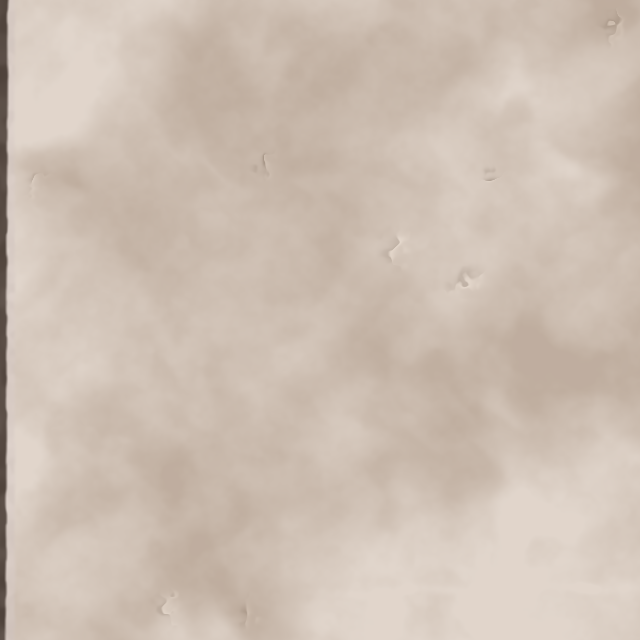
This texture is drawn by a WebGL 1 fragment shader. Its source:

```glsl
precision highp float;
uniform vec2 u_resolution;

const vec3 STONE = vec3(0.818, 0.762, 0.714);
const vec3 TONE_STEP = vec3(0.033, 0.039, 0.044);
const vec3 RIM = vec3(0.840, 0.790, 0.770);
const vec3 GAP = vec3(0.340, 0.290, 0.260);
const vec3 PIT_SHADE = vec3(0.160, 0.165, 0.170);
const vec3 PIT_LIGHT = vec3(0.085, 0.090, 0.090);
const float CLOUD_GAIN = 3.9;
const float CLOUD_CELLS = 4.6;
const float WARP = 0.022;
const float PIT_CELLS = 6.0;
const float PIT_SHARE = 0.36;
const float PIT_SIZE = 0.023;
const float GAP_WIDTH = 0.0105;
const float RIM_END = 0.027;

vec2 hash2(vec2 p) {
  vec2 q = vec2(dot(p, vec2(127.1, 311.7)), dot(p, vec2(269.5, 183.3)));
  return fract(sin(q) * 43758.55);
}

// Smooth cellular noise: cell tones blended by distance, centred on zero
float cellTone(vec2 p) {
  vec2 cell = floor(p);
  float total = 0.0;
  float weights = 0.0001;
  for (int j = -1; j <= 1; j++) {
    for (int i = -1; i <= 1; i++) {
      vec2 id = cell + vec2(float(i), float(j));
      vec2 d = id + 0.15 + 0.7 * hash2(id) - p;
      float w = exp(-5.0 * dot(d, d));
      total += w * hash2(id + 37.0).x;
      weights += w;
    }
  }
  return total / weights - 0.5;
}

// Layered sines bend the cloud outlines
vec2 bend(vec2 p) {
  vec2 a = sin(p.yx * vec2(17.0, 14.0) + vec2(0.7, 2.1));
  vec2 b = sin(p.yx * vec2(39.0, 43.0) + 3.0 * a + p * 21.0);
  return WARP * (a + 0.45 * b);
}

float clouds(vec2 p) {
  vec2 q = p + bend(p);
  float tone = cellTone(q * CLOUD_CELLS + 3.7);
  tone += 0.55 * cellTone(q * CLOUD_CELLS * 2.2 + 11.3);
  tone += 0.24 * cellTone(q * CLOUD_CELLS * 5.1 + 23.9);
  tone += 0.11 * cellTone(p * CLOUD_CELLS * 11.0 + 41.2);
  tone += 0.06 * cellTone(p * CLOUD_CELLS * 23.0 + 67.5);
  return tone * CLOUD_GAIN;
}

// Broken chips: x is the shaded side, y the lit lip
vec2 pits(vec2 p) {
  vec2 cell = floor(p * PIT_CELLS);
  vec2 ragged = vec2(cellTone(p * 75.0), cellTone(p * 75.0 + 19.0)) * 0.024;
  vec2 result = vec2(0.0);
  for (int j = -1; j <= 1; j++) {
    for (int i = -1; i <= 1; i++) {
      vec2 id = cell + vec2(float(i), float(j));
      vec2 pick = hash2(id + 5.0);
      vec2 shape = hash2(id + 71.0);
      vec2 d = p - (id + 0.2 + 0.6 * hash2(id + 13.0)) / PIT_CELLS + ragged;
      float angle = -0.5 + 1.8 * (shape.x - 0.5);
      vec2 dir = vec2(cos(angle), sin(angle));
      float size = PIT_SIZE * mix(0.45, 1.1, shape.y);
      float s = dot(d, dir) / size;
      float across = dot(d, vec2(-dir.y, dir.x)) / size;
      float fade = exp(-across * across) * step(pick.x, PIT_SHARE);
      float lip = smoothstep(-0.15, 0.15, s);
      result.x += fade * (1.0 - lip) * exp(-1.6 * s * s) * mix(0.35, 1.0, pick.y);
      result.y += fade * lip * exp(-3.0 * s * s) * mix(0.4, 1.0, shape.y);
    }
  }
  return min(result, 1.0);
}

void main() {
  vec2 uv = gl_FragCoord.xy / u_resolution;
  float pixel = 1.0 / u_resolution.x;

  // Cloudy stone, paler towards the left edge and the bottom
  float tone = clouds(uv);
  tone += 0.55 * (1.0 - smoothstep(0.03, 0.20, uv.x));
  tone += 0.30 * (1.0 - smoothstep(0.0, 0.30, uv.y)) - 0.08;

  // Faint raised streak
  float streakY = uv.y - 0.075 - 0.02 * (uv.x - 0.6) - 0.004 * sin(uv.x * 31.0);
  float streak = exp(-pow(streakY / 0.007, 2.0)) * smoothstep(0.38, 0.85, uv.x);
  tone += streak * (0.7 + 1.5 * cellTone(uv * 32.0));
  vec3 color = STONE + TONE_STEP * clamp(tone, -2.1, 1.9);

  // Chipped pits
  vec2 pit = pits(uv);
  color += PIT_LIGHT * pit.y - PIT_SHADE * pit.x;

  // Pale rim and dark joint at the left
  float wobble = 0.0025 * cellTone(uv * 55.0 + 8.0);
  float rim = 1.0 - smoothstep(RIM_END - 0.008, RIM_END, uv.x + wobble);
  color = mix(color, RIM + 0.06 * cellTone(uv * 70.0), 0.65 * rim);
  float joint = GAP_WIDTH + 0.003 * (uv.y - 0.5) + wobble;
  float soft = max(0.003, pixel);
  float gap = 1.0 - smoothstep(joint - soft, joint + soft, uv.x);
  color = mix(color, GAP + 0.08 * cellTone(uv * 40.0), gap);

  gl_FragColor = vec4(clamp(color, 0.0, 1.0), 1.0);
}
```
